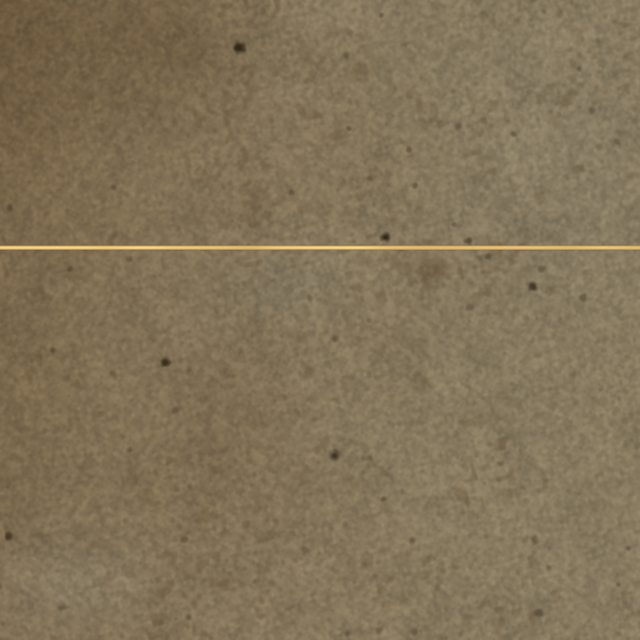
A three.js fragment shader for this texture:

```glsl
// Weathered tan stone crossed by one thin gilded line.
// Broad colour gradients and soft stains carry layered, rotated value noise
// for the grain; faint hashed pits and a few larger specks are drawn on top.
varying vec2 vUv;

const vec3 STONE_WARM = vec3(0.498, 0.428, 0.318);
const vec3 STONE_COOL = vec3(0.530, 0.478, 0.376);
const vec3 STAIN = vec3(0.365, 0.285, 0.180);
const vec3 HAZE = vec3(0.530, 0.492, 0.410);
const vec3 PIT = vec3(0.160, 0.120, 0.070);
const vec3 GOLD = vec3(0.780, 0.600, 0.310);
const vec3 GOLD_LIGHT = vec3(0.980, 0.850, 0.560);
const float LINE_Y = 0.6130;
const float LINE_HALF = 0.0034;
const float EDGE = 0.0013;
const float GRAIN = 0.250;
const float MOTTLE = 0.130;
const float PIT_CELLS = 16.0;
const mat2 TURN = mat2(0.8, 0.6, -0.6, 0.8);

float hash(vec2 p) {
  vec3 q = fract(vec3(p.xyx) * 0.1031);
  q += dot(q, q.yzx + 33.33);
  return fract((q.x + q.y) * q.z);
}

float noise(vec2 p) {
  vec2 i = floor(p);
  vec2 f = fract(p);
  f = f * f * (3.0 - 2.0 * f);
  return mix(mix(hash(i), hash(i + vec2(1.0, 0.0)), f.x),
             mix(hash(i + vec2(0.0, 1.0)), hash(i + 1.0), f.x), f.y);
}

float fbm(vec2 p) {
  float sum = 0.0;
  float amp = 0.5;
  for (int i = 0; i < 4; i++) {
    sum += amp * noise(p);
    p = TURN * p * 2.03 + 17.3;
    amp *= 0.5;
  }
  return sum / 0.9375;
}

// Soft elliptical patch, 1 at its centre
float patchAt(vec2 p, vec2 centre, vec2 size) {
  vec2 d = (p - centre) / size;
  return exp(-dot(d, d));
}

// Small dark speck with a slightly ragged, soft rim
float speck(vec2 p, vec2 centre, float radius) {
  float ragged = (noise(TURN * p * 150.0) - 0.5) * radius * 0.5;
  return 1.0 - smoothstep(radius * 0.2, radius * 1.4, length(p - centre) + ragged);
}

// One faint pit per chosen cell, kept inside its cell
float scatteredPits(vec2 p) {
  vec2 cell = floor(p * PIT_CELLS);
  vec2 offset = 0.15 + 0.7 * vec2(hash(cell + 3.7), hash(cell + 41.2));
  float chosen = step(0.84, hash(cell + 87.0));
  float radius = mix(0.0040, 0.0070, hash(cell + 11.9));
  return chosen * speck(p, (cell + offset) / PIT_CELLS, radius);
}

vec3 stone(vec2 p) {
  // Warm left to cool right
  float cloud = fbm(p * 4.0 + 8.0);
  vec3 col = mix(STONE_WARM, STONE_COOL, smoothstep(-0.1, 0.9, p.x + (cloud - 0.5) * 0.4));

  // Broad stains and pale haze
  float stain = 0.50 * patchAt(p, vec2(0.00, 0.93), vec2(0.14, 0.26));
  stain += 0.40 * patchAt(p, vec2(0.25, 0.94), vec2(0.13, 0.11));
  stain += 0.16 * patchAt(p, vec2(0.00, 0.36), vec2(0.08, 0.22));
  stain += 0.14 * patchAt(p, vec2(0.38, 0.33), vec2(0.10, 0.13));
  stain += 0.48 * patchAt(p, vec2(0.675, 0.580), vec2(0.026, 0.018));
  stain += 0.35 * patchAt(p, vec2(0.560, 0.889), vec2(0.014, 0.012));
  stain += 0.22 * patchAt(p, vec2(0.395, 0.690), vec2(0.016, 0.035));
  col = mix(col, STAIN, min(stain * (0.75 + 0.5 * cloud), 0.8));
  float haze = 0.50 * patchAt(p, vec2(0.12, 0.09), vec2(0.13, 0.08));
  haze += 0.40 * patchAt(p, vec2(0.46, 0.56), vec2(0.10, 0.06));
  haze += 0.30 * patchAt(p, vec2(0.88, 0.76), vec2(0.16, 0.22));
  col = mix(col, HAZE, haze);

  // Mottling, then soft grain that leans towards dark grains
  vec2 q = TURN * p;
  float grain = 0.6 * noise(q * 135.0) + 0.4 * noise(TURN * q * 205.0 + 31.0) - 0.5;
  float clumps = smoothstep(0.58, 1.0, noise(TURN * q * 88.0 + 63.0));
  col *= 1.0 + MOTTLE * (fbm(p * 20.0) - 0.5) + GRAIN * grain;
  return mix(col, STAIN, 0.36 * clumps * smoothstep(0.3, 0.7, fbm(p * 12.0 + 5.0)));
}

void main() {
  vec2 p = vUv;
  vec3 col = stone(p);

  // Pits: faint scatter, then the larger specks
  col = mix(col, PIT, 0.30 * scatteredPits(p));
  float pits = speck(p, vec2(0.374, 0.925), 0.0100);
  pits = max(pits, speck(p, vec2(0.602, 0.629), 0.0075));
  pits = max(pits, 0.8 * speck(p, vec2(0.833, 0.553), 0.0075));
  pits = max(pits, 0.9 * speck(p, vec2(0.259, 0.435), 0.0080));
  pits = max(pits, 0.9 * speck(p, vec2(0.523, 0.288), 0.0095));
  pits = max(pits, 0.7 * speck(p, vec2(0.013, 0.163), 0.0070));
  pits = max(pits, 0.6 * speck(p, vec2(0.732, 0.624), 0.0070));
  col = mix(col, PIT, 0.88 * pits);

  // Gilded line with a bright, uneven core
  float d = abs(p.y - LINE_Y);
  col *= 1.0 - 0.08 * (1.0 - smoothstep(LINE_HALF, LINE_HALF + 0.003, d));
  float shine = 0.45 + 0.55 * noise(vec2(p.x * 18.0, 2.0)) - 0.25 * smoothstep(0.6, 0.9, p.x);
  vec3 gold = mix(GOLD, GOLD_LIGHT, shine * (1.0 - smoothstep(0.0004, LINE_HALF, d)));
  col = mix(col, gold, 1.0 - smoothstep(LINE_HALF - EDGE, LINE_HALF + EDGE, d));

  gl_FragColor = vec4(col, 1.0);
}
```
